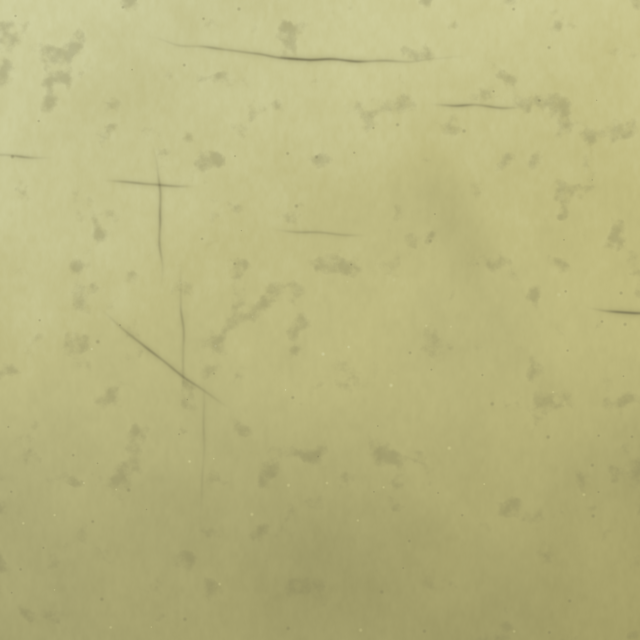
Give the GLSL for this texture, as a WebGL 1 fragment shader.

```glsl
precision highp float;
// Aged olive-cream sheet: a soft vertical tone gradient with cloudy stains and
// fine grain, worn by tapered grey scratches, faint vertical streaks and specks.
// Value noise gives the mottling; scratches are bent, tapered Gaussian strokes.
uniform vec2 u_resolution;

float hash(vec2 p) {
  vec3 q = fract(p.xyx * vec3(0.1031, 0.1030, 0.0973));
  q += dot(q, q.yzx + 33.33);
  return fract((q.x + q.y) * q.z);
}

float noise(vec2 p) {
  vec2 cell = floor(p), f = fract(p);
  f = f * f * (3.0 - 2.0 * f);
  return mix(mix(hash(cell), hash(cell + vec2(1.0, 0.0)), f.x),
             mix(hash(cell + vec2(0.0, 1.0)), hash(cell + 1.0), f.x), f.y);
}

float fbm(vec2 p) {
  float sum = 0.0, amp = 0.5;
  for (int i = 0; i < 5; i++) {
    sum += amp * noise(p);
    p = mat2(1.6, 1.2, -1.2, 1.6) * p + 7.3;
    amp *= 0.5;
  }
  return sum / 0.97;
}

// Tapered, slightly bent stroke with a dark core and a faint halo
float stroke(vec2 p, vec2 centre, float angle, float halfLength, float seed) {
  vec2 q = p - centre;
  float c = cos(angle), s = sin(angle);
  q = vec2(c * q.x + s * q.y, c * q.y - s * q.x);
  q.y -= 0.25 * q.x * q.x + 0.006 * (noise(vec2(q.x * 25.0, seed)) - 0.5);
  float taper = 1.0 - smoothstep(0.2, 1.0, abs(q.x) / halfLength);
  float wear = 0.45 + 0.75 * noise(vec2(q.x * 40.0, seed + 9.0));
  float core = exp(-pow(abs(q.y) / 0.0024, 2.0));
  float halo = exp(-pow(abs(q.y) / 0.007, 2.0));
  return taper * wear * (0.75 * core + 0.25 * halo);
}

float scratches(vec2 p) {
  float marks = 0.0;
  // Mostly level scratches; the topmost is longest, the lowest tilts
  for (int i = 0; i < 7; i++) {
    float k = float(i);
    float height = fract(0.98 + k * 0.618);
    float tilt = 1.0 - smoothstep(0.08, 0.2, height);
    vec2 centre = vec2(fract(0.48 + k * 0.755), 0.4 + 0.52 * height);
    float halfLength = 0.08 + 0.06 * tilt + 0.2 * smoothstep(0.85, 1.0, height);
    float strength = 0.3 + 0.45 * hash(vec2(k, 4.0));
    marks += strength * stroke(p, centre, -0.06 - 0.6 * tilt, halfLength, k * 3.7);
  }
  // Faint upright streaks stepping downward
  for (int i = 0; i < 3; i++) {
    float k = float(i);
    vec2 centre = vec2(0.25 + 0.035 * k, 0.66 - 0.18 * k);
    marks += (0.4 - 0.1 * k) * stroke(p, centre, 1.62 - 0.04 * k, 0.12, k + 40.0);
  }
  return marks;
}

// One soft dot in a few cells of a grid
float specks(vec2 p, float cells, float seed) {
  vec2 cell = floor(p * cells) + seed;
  vec2 spot = 0.25 + 0.5 * vec2(hash(cell + 3.1), hash(cell + 8.7));
  vec2 offset = (fract(p * cells) - spot) / cells;
  float radius = 0.002 + 0.003 * hash(cell + 5.3);
  return step(0.86, hash(cell)) * (1.0 - smoothstep(0.0, radius, length(offset)));
}

void main() {
  vec2 p = gl_FragCoord.xy / u_resolution.y;
  float clouds = fbm(p * 3.0 + 2.0) - 0.5;
  float mottle = fbm(p * vec2(16.0, 13.0) + 20.0) - 0.5;
  float grain = fbm(p * vec2(130.0, 75.0)) - 0.5;

  // Overall tone: pale above, shaded below
  float y = p.y + 0.2 * clouds;
  float tone = 0.64 + 0.107 * smoothstep(-0.05, 0.55, y)
             + 0.045 * smoothstep(0.4, 1.1, y);
  tone += 0.02 * (0.5 - p.x) + 0.035 * clouds + 0.03 * mottle + 0.026 * grain;

  // Broad shadow at the foot and a slanted smudge
  vec2 foot = (p - vec2(0.5, 0.13)) / vec2(0.22, 0.16);
  vec2 smudge = p - vec2(0.71, 0.64);
  smudge = vec2(smudge.x + 0.35 * smudge.y, smudge.y) / vec2(0.05, 0.13);
  tone -= 0.015 * exp(-dot(foot, foot)) + 0.03 * exp(-dot(smudge, smudge));

  // Pale flecks, more common low down
  tone += 0.07 * specks(p, 19.0, 60.0) * (1.0 - smoothstep(0.3, 0.7, p.y));

  vec3 shade = vec3(0.64, 0.62, 0.42);
  vec3 paper = vec3(0.75, 0.73, 0.51);
  vec3 pale = vec3(0.79, 0.78, 0.58);
  vec3 color = mix(shade, paper, min((tone - 0.64) / 0.11, 1.0));
  color += (pale - paper) * max(tone - 0.75, 0.0) / 0.04;
  color += vec3(0.008, 0.0, -0.02) * (p.x - 0.5 + clouds);

  // Dark wear
  float blotch = smoothstep(0.64, 0.85, fbm(p * 24.0 + 50.0));
  float wear = scratches(p) + 0.3 * specks(p, 23.0, 11.0) + 0.25 * blotch;
  color = mix(color, vec3(0.46, 0.44, 0.32), clamp(wear, 0.0, 0.8));
  gl_FragColor = vec4(color, 1.0);
}
```
